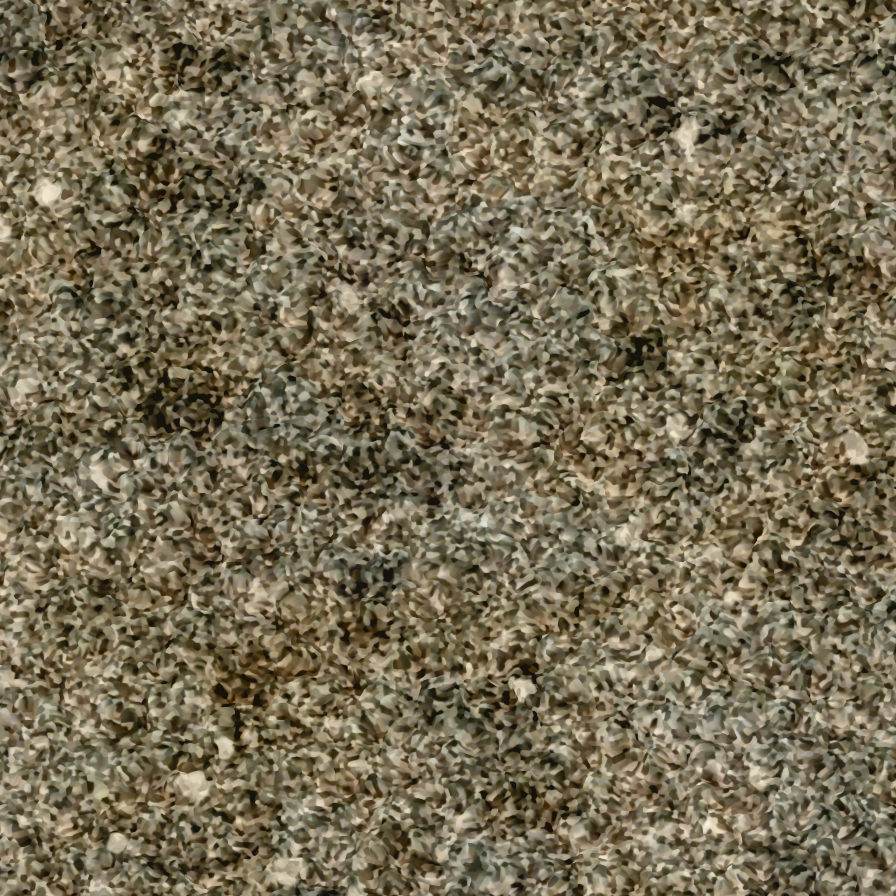
Write a Shadertoy shader that draws this texture.

```glsl
// Weathered, gritty stone: fine olive-brown grains with broken dark pits,
// faint grey, green and rust patches, and a few scattered pale pebbles.
// All layers come from one smooth cellular noise sampled at several scales.

#define GRAIN_SCALE 185.0
#define GRAIN_SHARPNESS 6.0
#define GRAIN_CONTRAST 0.72
#define MEAN_TONE 0.440
#define PATCH_CONTRAST 0.10
#define PIT_DEPTH 0.14
#define PEBBLE_SCALE 12.0
#define PEBBLE_DENSITY 0.17
#define STONE_TINT vec3(0.04, 0.0, -0.10)
#define PEBBLE_COLOR vec3(0.84, 0.79, 0.69)

vec4 hash4(vec2 p) {
    vec4 q = fract(p.xyxy * vec4(0.1031, 0.1030, 0.0973, 0.1099));
    q += dot(q, q.wzxy + 33.33);
    return fract((q.xxyz + q.yzzw) * q.zywx);
}

// Smoothly blended Voronoi cells: two independent values in -0.5..0.5.
vec2 cells(vec2 p) {
    vec2 base = floor(p), sum = vec2(0.0);
    float total = 0.0;
    for (int y = -1; y <= 1; y++)
    for (int x = -1; x <= 1; x++) {
        vec2 cell = base + vec2(x, y);
        vec4 rnd = hash4(cell);
        vec2 toSeed = cell + rnd.xy - p;
        float weight = exp(-GRAIN_SHARPNESS * dot(toSeed, toSeed));
        sum += weight * (rnd.zw - 0.5);
        total += weight;
    }
    return sum / total;
}

// Coverage of sparse, ragged pebbles of varied size.
float pebbles(vec2 p, float ragged) {
    vec2 base = floor(p);
    float cover = 0.0;
    for (int y = -1; y <= 1; y++)
    for (int x = -1; x <= 1; x++) {
        vec2 cell = base + vec2(x, y);
        vec4 rnd = hash4(cell + 71.0);
        float radius = mix(0.06, 0.18, rnd.w);
        float dist = length(cell + rnd.xy - p) + 0.16 * ragged;
        float present = step(rnd.z, PEBBLE_DENSITY);
        cover = max(cover, present * (1.0 - smoothstep(radius - 0.04, radius + 0.04, dist)));
    }
    return cover;
}

void mainImage(out vec4 fragColor, in vec2 fragCoord) {
    vec2 uv = fragCoord / iResolution.y;

    // Coarse noise bends the finer layers into irregular shapes.
    vec2 crumbs = cells(uv * 42.0 + 13.0);
    vec2 warped = uv + 0.008 * crumbs;
    vec2 medium = cells(warped * GRAIN_SCALE * 0.52 + 47.0);
    vec2 fine = cells((warped + 0.004 * medium) * GRAIN_SCALE * vec2(0.94, 1.06) + 5.0);
    vec2 bend = uv + 0.03 * crumbs + 0.012 * medium;
    vec2 patches = cells(bend * 5.0 + 29.0);
    vec2 blotches = cells(bend * vec2(13.0, 18.0) + 83.0);

    // Tone: layered grain, broad light variation and dark pits.
    float grain = 0.86 * fine.x + 0.34 * medium.x + 0.15 * crumbs.x;
    float pit = 1.0 - smoothstep(-0.42, -0.22, blotches.x + 0.15 * medium.y);
    float tone = MEAN_TONE + GRAIN_CONTRAST * grain;
    tone += PATCH_CONTRAST * patches.x - PIT_DEPTH * pit;
    tone = max(tone, 0.07);

    // Tint: slight grey and ochre areas, with green and rust flecks.
    float warmth = 1.0 + 0.35 * patches.y + 0.4 * blotches.y + 0.6 * fine.y;
    float rust = 0.04 * medium.y + 0.02 * blotches.y + 0.03 * crumbs.y;
    vec3 tint = STONE_TINT * warmth + rust * vec3(1.0, -0.3, -0.4);
    vec3 color = tone + tint * smoothstep(0.0, 0.2, tone);

    // Pale pebbles keep a little of the surrounding grain.
    float cover = pebbles(uv * PEBBLE_SCALE, crumbs.y + medium.y);
    color = mix(color, PEBBLE_COLOR + 0.25 * grain, 0.85 * cover);

    fragColor = vec4(clamp(color, 0.0, 1.0), 1.0);
}
```
